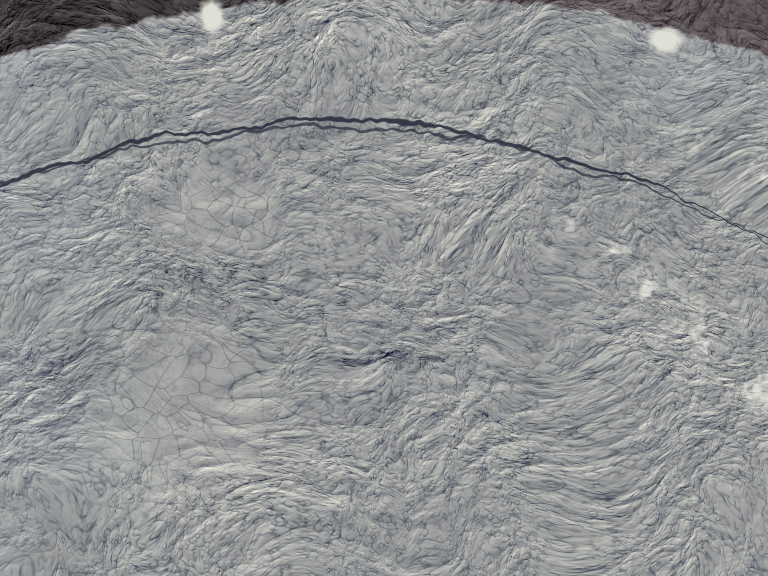
A Shadertoy shader for this texture:

```glsl
// A cooled lava field seen from above: ropy wrinkled crust, smoother cracked
// plates, a long arched fissure, pale mineral stains and a dark crater rim.
// Warped billow noise gives the relief, which is lit by a finite difference.

const vec3 RIM_BROWN = vec3(0.31, 0.28, 0.29);
const vec3 FISSURE_DARK = vec3(0.17, 0.18, 0.24);
const vec3 MINERAL_WHITE = vec3(0.87, 0.88, 0.84);
const vec3 HAZE_BLUE = vec3(0.60, 0.65, 0.71);

vec2 hash2(vec2 cell) {
    vec3 h = fract(vec3(cell.xyx) * vec3(0.1031, 0.1030, 0.0973));
    h += dot(h, h.yzx + 33.33);
    return fract((h.xx + h.yz) * h.zy);
}

float cornerSlope(vec2 cell, vec2 corner, vec2 f) {
    return dot(hash2(cell + corner) * 2.0 - 1.0, f - corner);
}

float gradientNoise(vec2 p) {
    vec2 cell = floor(p), f = fract(p);
    vec2 u = f * f * f * (f * (f * 6.0 - 15.0) + 10.0);
    vec2 e = vec2(1.0, 0.0);
    return mix(mix(cornerSlope(cell, e.yy, f), cornerSlope(cell, e.xy, f), u.x),
               mix(cornerSlope(cell, e.yx, f), cornerSlope(cell, e.xx, f), u.x), u.y);
}

float fbm(vec2 p) {
    float sum = 0.0, amp = 1.0;
    for (int i = 0; i < 4; i++) {
        sum += amp * gradientNoise(p);
        p = p * 2.1 + 7.3;
        amp *= 0.55;
    }
    return sum;
}

vec2 warp(vec2 p, float freq, float amount) {
    return p + amount * vec2(gradientNoise(p * freq), gradientNoise(p * freq + 31.7));
}

// x: height of the folded crust, y: dark creases between the folds
vec2 crust(vec2 p, float rough) {
    vec2 q = warp(warp(p, 4.0, 0.12), 15.0, 0.025) * vec2(1.0, 1.6);
    vec2 result = vec2(0.0);
    float freq = 9.0;
    for (int i = 0; i < 5; i++) {
        float fold = abs(gradientNoise(q * freq + float(i) * 19.1));
        float broken = smoothstep(-0.1, 0.3, gradientNoise(q * freq * 0.6 + 53.0));
        float weight = i < 2 ? 0.8 : rough;
        result.x += weight * fold / freq;
        result.y += weight * broken * (1.0 - smoothstep(0.0, 0.0019 * freq, fold));
        freq *= 1.9;
    }
    return result;
}

// Distance to the nearest border of irregular cells, in cell units
float plateBorder(vec2 p) {
    vec2 cell = floor(p);
    float nearest = 9.0, second = 9.0;
    for (int y = -1; y <= 1; y++)
    for (int x = -1; x <= 1; x++) {
        vec2 id = cell + vec2(x, y);
        float d = length(id + hash2(id) - p);
        second = min(second, max(nearest, d));
        nearest = min(nearest, d);
    }
    return second - nearest;
}

float softSpot(vec2 p, vec2 centre, vec2 radius) {
    vec2 d = (p - centre) / radius;
    return exp(-dot(d, d));
}

float segmentDistance(vec2 p, vec2 a, vec2 b) {
    vec2 ab = b - a;
    return length(p - a - ab * clamp(dot(p - a, ab) / dot(ab, ab), 0.0, 1.0));
}

float fissure(vec2 p, float lift, float width, float seed) {
    float arc = 0.787 + lift - 0.33 * (p.x - 0.56) * (p.x - 0.56);
    arc += 0.025 * fbm(vec2(p.x * 7.0, seed)) + 0.004 * gradientNoise(p * 60.0);
    float halfWidth = width * (0.35 + 1.8 * abs(gradientNoise(vec2(p.x * 9.0, seed + 5.0))));
    halfWidth *= 1.0 - smoothstep(0.95, 1.27, p.x);
    return 1.0 - smoothstep(halfWidth * 0.6, halfWidth + 0.002, abs(p.y - arc));
}

void mainImage(out vec4 fragColor, in vec2 fragCoord) {
    vec2 p = fragCoord / iResolution.y;
    float broad = fbm(p * 3.5 + 4.0), ragged = fbm(p * 17.0);

    // Smooth plates and rough, shadowed rubble
    float plates = softSpot(p, vec2(0.31, 0.29), vec2(0.19, 0.16))
                 + softSpot(p, vec2(0.39, 0.62), vec2(0.15, 0.07));
    plates = smoothstep(0.25, 0.75, plates + 0.3 * ragged);
    float rubble = softSpot(p, vec2(0.38, 0.51), vec2(0.16, 0.045))
                 + softSpot(p, vec2(0.13, 0.35), vec2(0.08, 0.05))
                 + softSpot(p, vec2(0.66, 0.38), vec2(0.13, 0.02));
    rubble *= smoothstep(-0.3, 0.4, ragged);
    float rough = mix(1.0 + 0.5 * broad, 0.3, plates) + 0.6 * rubble;

    // Relief light from the upper left
    vec2 folds = crust(p, rough);
    vec2 toLight = vec2(-0.0012, 0.0022);
    float slope = (folds.x - crust(p + toLight, rough).x) / length(toLight);
    float tone = 0.625 + 0.04 * slope - 0.13 * folds.y;
    tone += 0.07 * broad + 0.035 * ragged + 0.025 * plates - 0.15 * rubble;
    float border = plateBorder(warp(p, 12.0, 0.03) * vec2(22.0, 30.0));
    tone -= 0.11 * plates * (1.0 - smoothstep(0.0, 0.09, border));

    // Bluish shadows and warm lights
    vec3 color = vec3(tone - 0.008, tone, tone + mix(0.06, -0.025, (tone - 0.29) / 0.45));
    float haze = smoothstep(0.3, 0.0, p.x) * 0.25 + 0.25 * softSpot(p, vec2(1.2, 0.85), vec2(0.2, 0.08));
    color = mix(color, HAZE_BLUE, haze * smoothstep(-0.5, 0.5, broad));

    // Pale mineral belts
    float belt = 1.0 - smoothstep(0.0, 0.08, segmentDistance(p, vec2(0.97, 0.62), vec2(1.33, 0.31)));
    belt += 0.8 * (1.0 - smoothstep(0.0, 0.05, segmentDistance(p, vec2(1.15, 0.78), vec2(1.33, 0.70))));
    float stain = belt * smoothstep(0.0, 0.5, ragged + 0.35 * gradientNoise(p * 70.0));
    color = mix(color, MINERAL_WHITE + 0.3 * (tone - 0.62), 0.9 * stain);

    // Fissure strands, rim and steam
    float cracks = max(fissure(p, 0.0, 0.0045, 2.3), 0.8 * fissure(p, -0.008, 0.0025, 8.6));
    color = mix(color, FISSURE_DARK, 0.9 * cracks);
    float rimEdge = 1.005 - 0.23 * (p.x - 0.67) * (p.x - 0.67) + 0.02 * fbm(p * 12.0 + 9.0);
    float rim = smoothstep(-0.003, 0.005, p.y - rimEdge);
    vec3 rimColor = RIM_BROWN * mix(0.75, 1.2, smoothstep(0.2, 1.0, p.x));
    color = mix(color, rimColor + 0.7 * (tone - 0.6) + 0.06 * ragged, rim);
    float steam = softSpot(p, vec2(0.37, 0.975), vec2(0.025, 0.035))
                + softSpot(p, vec2(1.155, 0.93), vec2(0.035, 0.025));
    color = mix(color, MINERAL_WHITE, smoothstep(0.25, 0.8, steam + 0.4 * ragged));

    fragColor = vec4(clamp(color, 0.0, 1.0), 1.0);
}
```
